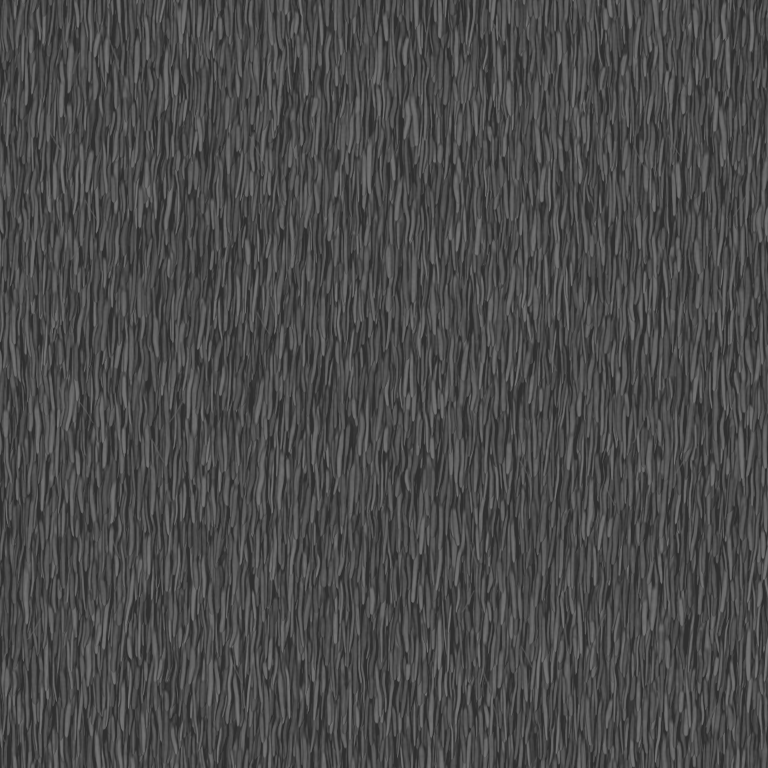
Write a WebGL 1 fragment shader that draws this texture.

```glsl
precision highp float;
// Dense grey thatch: layered, nearly upright straw stalks with soft shadows.

uniform vec2 u_resolution;

float hash(vec2 p) {
  return fract(sin(dot(p, vec2(127.1, 311.7))) * 43758.5453);
}

float noise(vec2 p) {
  vec2 i = floor(p);
  vec2 f = fract(p);
  f = f * f * (3.0 - 2.0 * f);
  return mix(mix(hash(i), hash(i + vec2(1.0, 0.0)), f.x),
             mix(hash(i + vec2(0.0, 1.0)), hash(i + 1.0), f.x), f.y);
}

// Paints one layer of stalks over the given shade, upper stalks last.
float strawLayer(float shade, vec2 p, float layer, float soft) {
  vec2 cell = vec2(0.0115, 0.07);
  p.x += layer * 0.0043;
  for (int i = -1; i <= 1; i++) {
    float column = floor(p.x / cell.x) + float(i);
    float stagger = hash(vec2(column, layer + 0.5));
    for (int j = -1; j <= 1; j++) {
      float row = floor(p.y / cell.y + stagger) + float(j);
      vec2 id = vec2(column, row) + layer * vec2(57.0, 113.0);
      vec2 place = vec2(0.15 + 0.7 * hash(id), hash(id + 0.31));
      vec2 centre = (vec2(column, row - stagger) + place) * cell;
      float halfWidth = mix(0.0017, 0.0038, hash(id + 0.47));
      float halfLength = mix(0.014, 0.042, hash(id + 0.59));
      float lean = 0.06 * noise(centre * 5.0) - 0.005 + 0.2 * (hash(id + 0.73) - 0.5);

      vec2 d = p - centre;
      d.x -= lean * d.y + 2.5 * (hash(id + 0.83) - 0.5) * d.y * d.y;
      float along = d.y / halfLength;
      halfWidth *= 1.0 - 0.35 * along * along;
      float across = abs(d.x) / halfWidth;

      // Rounded lower tip; the upper end sinks gradually into the pile.
      float ends = smoothstep(-0.002, 0.002, halfLength + d.y - 0.0015 * across * across);
      ends *= 1.0 - smoothstep(0.55, 1.0, along);

      // Shadow cast to the right, then the rounded stalk itself.
      float shadow = 1.0 - smoothstep(halfWidth, halfWidth + 0.003, abs(d.x - 0.0008));
      shade *= 1.0 - 0.26 * shadow * ends;
      float tone = 0.315 + 0.009 * layer + 0.12 * (hash(id + 0.91) - 0.5);
      tone *= mix(1.03, 0.75, min(across * across, 1.0));
      tone *= 1.0 - 0.05 * along;
      tone += 0.05 * (noise(vec2(d.x * 600.0, d.y * 110.0) + id) - 0.5);
      float body = smoothstep(-soft, soft, halfWidth - abs(d.x));
      shade = mix(shade, tone, body * ends);
    }
  }
  return shade;
}

// Sparse thin curled fibres lying across the stalks.
float looseFibres(float shade, vec2 p, float soft) {
  for (int i = -1; i <= 1; i++) {
    for (int j = -1; j <= 1; j++) {
      vec2 id = floor(p / 0.05) + vec2(float(i), float(j));
      vec2 d = p - (id + vec2(hash(id + 0.13), hash(id + 0.29))) * 0.05;
      d.x -= 1.3 * (hash(id + 0.43) - 0.5) * d.y + 14.0 * (hash(id + 0.61) - 0.5) * d.y * d.y;
      float mask = smoothstep(-soft, soft, 0.001 - abs(d.x));
      mask *= smoothstep(-soft, soft, 0.014 - abs(d.y));
      mask *= step(0.82, hash(id + 0.77));
      shade = mix(shade, 0.39, 0.6 * mask);
    }
  }
  return shade;
}

void main() {
  vec2 p = gl_FragCoord.xy / u_resolution.y;
  float soft = max(0.0014, 0.7 / u_resolution.y);

  // A slight wobble keeps the stalks from being perfectly straight.
  vec2 bent = p;
  bent.x += 0.003 * (noise(p * vec2(70.0, 45.0)) - 0.5);
  bent.y += 0.006 * (noise(p * vec2(160.0, 50.0) + 7.0) - 0.5);

  float shade = 0.22;
  for (int layer = 0; layer < 8; layer++) {
    shade = strawLayer(shade, bent, float(layer), soft);
  }
  shade = looseFibres(shade, p, soft);

  // Faint tonal patches and fine dust.
  shade += 0.014 * (noise(p * vec2(14.0, 8.0)) - 0.5);
  shade += 0.02 * (noise(p * 330.0) - 0.5);
  gl_FragColor = vec4(vec3(clamp(shade, 0.18, 0.45)), 1.0);
}
```
